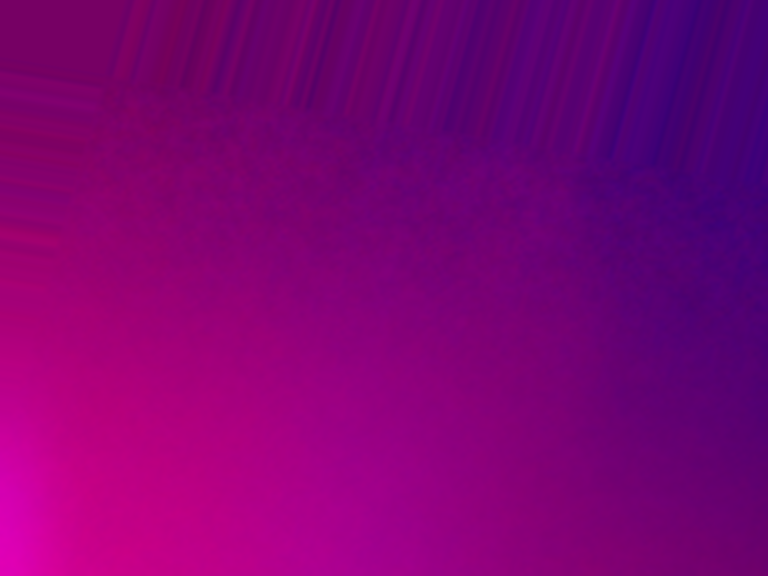
Write a Shadertoy shader that draws this background.

```glsl
// Magenta to violet gradient on a tilted grainy sheet whose edges smear into streaks.

float hash(vec2 p) {
    return fract(sin(dot(p, vec2(127.1, 311.7))) * 43758.5453);
}

// Smooth value noise in the range -1 to 1
float noise(vec2 p) {
    vec2 cell = floor(p);
    vec2 f = fract(p);
    f = f * f * (3.0 - 2.0 * f);
    float low = mix(hash(cell), hash(cell + vec2(1, 0)), f.x);
    float high = mix(hash(cell + vec2(0, 1)), hash(cell + vec2(1, 1)), f.x);
    return 2.0 * mix(low, high, f.y) - 1.0;
}

float grain(vec2 p) {
    return 0.3 * noise(p * 15.0) + 0.4 * noise(p * 48.0 + 17.0) + 0.45 * noise(p * 105.0 + 41.0);
}

float glow(vec2 p, vec2 center, vec2 size) {
    vec2 d = (p - center) / size;
    return exp(-dot(d, d));
}

// Broad colour field, p from 0 to 1 with the origin at the lower left
vec3 gradient(vec2 p) {
    vec3 bottom = mix(vec3(0.82, 0.0, 0.56), vec3(0.42, 0.0, 0.42), p.x);
    vec3 top = mix(vec3(0.45, 0.0, 0.35), vec3(0.22, 0.0, 0.48), p.x);
    vec3 color = mix(bottom, top, p.y);
    color.r += 0.06 * glow(p, vec2(0.3, 0.22), vec2(0.35, 0.3));
    color.r += 0.03 * glow(p, vec2(0.68, 0.5), vec2(0.15, 0.25));
    color.r -= 0.04 * smoothstep(0.72, 0.82, p.x) * smoothstep(0.0, 0.4, p.y);
    color.b += 0.07 * glow(p, vec2(0.46, 0.0), vec2(0.16, 0.4));
    color += vec3(0.05, 0.0, 0.17) * glow(p, vec2(0.0, 0.08), vec2(0.07, 0.22));
    return color;
}

void mainImage(out vec4 fragColor, in vec2 fragCoord) {
    vec2 uv = fragCoord / iResolution.xy;

    // Skewed sheet axes: x runs right and slightly down, y runs down and left
    vec2 corner = vec2(0.182, 0.130);
    vec2 d = vec2(uv.x * 4.0 / 3.0, 1.0 - uv.y) - corner;
    vec2 sheet = vec2(d.x + 0.28 * d.y, d.y - 0.165 * d.x) / 1.0462;

    // Clamping to the sheet stretches its edge colours outward
    vec2 held = max(sheet, 0.0);
    vec2 at = corner + vec2(held.x - 0.28 * held.y, held.y + 0.165 * held.x);
    vec3 color = gradient(vec2(at.x * 0.75, 1.0 - at.y));

    // Strong streaks outside, fine mottling inside, a plain upper left corner
    vec2 outside = smoothstep(0.002, -0.004, sheet);
    float streak = outside.y + outside.x * (1.0 - smoothstep(0.05, 0.55, held.y));
    float mottle = mix(0.05, 0.02, smoothstep(0.0, 0.5, held.y));
    float strength = mix(mottle, 0.085, clamp(streak, 0.0, 1.0));
    strength *= 1.0 - outside.x * outside.y;
    color.r += strength * grain(held);
    color.b += 0.7 * strength * grain(held + 7.3);

    fragColor = vec4(clamp(color, 0.0, 1.0), 1.0);
}
```
